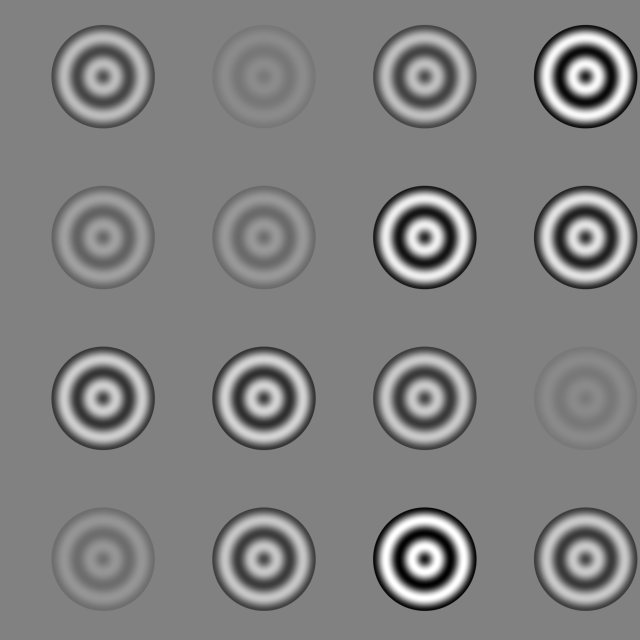
Reproduce this pattern procedurally as a WebGL 2 fragment shader.

```glsl
#version 300 es
precision highp float;

uniform vec2 u_resolution;
out vec4 fragColor;

const float TAU = 6.2831853;
const float GRID_COUNT = 4.0;
const vec2 FIRST_CENTER = vec2(0.1612, 0.1263);
const float PITCH = 0.2513;
const float DISC_RADIUS = 0.0808;
const float RING_PERIOD = 0.0408;
const float CORE_SOFTNESS = 0.0042;
const float BACKGROUND_GRAY = 0.506;

// Ring contrast: one column of discs per line, bottom to top
const mat4 CONTRAST = mat4(
    0.08, 0.30, 0.12, 0.23,
    0.27, 0.32, 0.09, 0.04,
    0.50, 0.28, 0.43, 0.24,
    0.28, 0.035, 0.38, 0.47);

// Concentric wave, dark at the center, with a softened core
float ringWave(float radius) {
    float softRadius = length(vec2(radius, CORE_SOFTNESS));
    return -cos(TAU * softRadius / RING_PERIOD);
}

// Antialiased disc coverage
float discMask(float radius, float pixel) {
    return 1.0 - smoothstep(-pixel, pixel, radius - DISC_RADIUS);
}

void main() {
    float side = min(u_resolution.x, u_resolution.y);
    vec2 uv = gl_FragCoord.xy / side;

    // Nearest disc in the grid
    vec2 cell = floor((uv - FIRST_CENTER) / PITCH + 0.5);
    cell = clamp(cell, 0.0, GRID_COUNT - 1.0);
    float radius = length(uv - FIRST_CENTER - cell * PITCH);

    // Rings swing around the background gray
    float contrast = CONTRAST[int(cell.x)][int(cell.y)];
    float rings = contrast * ringWave(radius) * discMask(radius, 0.75 / side);
    float gray = clamp(BACKGROUND_GRAY + rings, 0.0, 1.0);
    fragColor = vec4(vec3(gray), 1.0);
}
```
